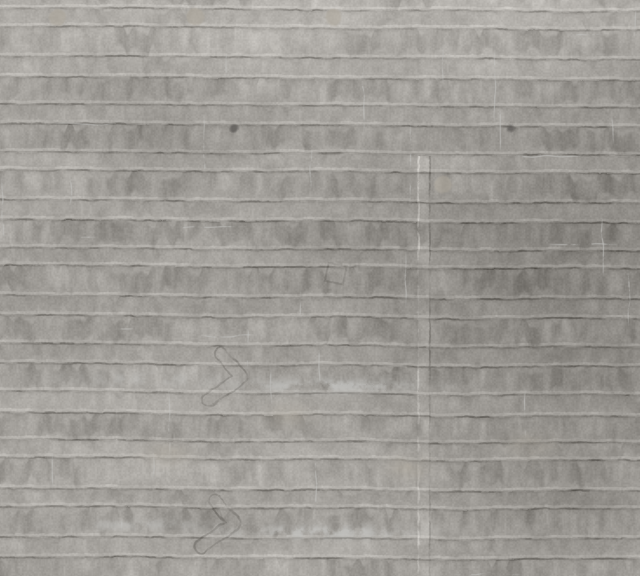
Reproduce this texture procedurally as a Shadertoy shader.

```glsl
// Weathered board-formed concrete: alternating wide and narrow planks, streaks, scratches and lime stains.
const vec2 CANVAS = vec2(1.113, 1.0);      // working units, height = 1
const float ROWS = 12.0;                   // plank pairs down the canvas
const float ROW_OFFSET = 0.174;
const float ROW_SLOPE = 0.06;
const float NARROW_SHARE = 0.40;           // narrow plank's part of a pair
const float JOINT_WIDTH = 0.0012;
const float SEAM_X = 0.737;
const float SEAM_TOP = 0.73;
const float STAIN_PERIOD = 0.254;
const vec3 CONCRETE = vec3(0.638, 0.626, 0.606);
const vec3 LIME = vec3(0.76, 0.76, 0.75);
const vec3 TAN = vec3(0.68, 0.655, 0.61);
const vec3 PIT = vec3(0.36, 0.35, 0.34);

float hash(vec2 p) {
    vec3 q = fract(p.xyx * vec3(0.1031, 0.1030, 0.0973));
    q += dot(q, q.yzx + 33.33);
    return fract((q.x + q.y) * q.z);
}

float noise(vec2 p) {
    vec2 i = floor(p), f = fract(p);
    f = f * f * (3.0 - 2.0 * f);
    return mix(mix(hash(i), hash(i + vec2(1, 0)), f.x),
               mix(hash(i + vec2(0, 1)), hash(i + vec2(1, 1)), f.x), f.y);
}

float fbm(vec2 p) {
    float sum = 0.0, amp = 0.533;
    for (int i = 0; i < 4; i++) {
        sum += amp * noise(p);
        p = p * 2.03 + 17.3;
        amp *= 0.5;
    }
    return sum;
}

float line(float d, float halfWidth) {
    float aa = 1.0 / iResolution.y;
    return 1.0 - smoothstep(halfWidth - aa * 0.5, halfWidth + aa, abs(d));
}

float segment(vec2 p, vec2 a, vec2 b) {
    vec2 ap = p - a, ab = b - a;
    return length(ap - ab * clamp(dot(ap, ab) / dot(ab, ab), 0.0, 1.0));
}

float blob(vec2 p, vec2 center, vec2 radius) {
    vec2 q = (p - center) / radius;
    return exp(-dot(q, q));
}

void mainImage(out vec4 fragColor, in vec2 fragCoord) {
    vec2 p = fragCoord / iResolution.xy * CANVAS;
    float rough = fbm(p * 58.0);
    float broken = smoothstep(0.3, 0.6, rough);

    // Plank layout: f runs down a pair, t runs down one plank
    float v = (1.0 - p.y) * ROWS - ROW_OFFSET - ROW_SLOPE * p.x;
    v += 0.06 * (noise(p * vec2(5.0, 3.0)) - 0.5) + 0.05 * (rough - 0.5);
    float row = floor(v), f = fract(v);
    float split = NARROW_SHARE + 0.1 * (hash(vec2(row, 3.0)) - 0.5);
    bool narrow = f < split;
    float t = narrow ? f / split : (f - split) / (1.0 - split);
    float plank = row * 2.0 + (narrow ? 0.0 : 1.0) + 40.0;

    // Broad weathering
    float tone = 0.18 * (fbm(p * vec2(2.2, 3.0) + 4.0) - 0.5);
    tone += 0.035 * smoothstep(0.84, 0.98, p.y) + 0.025 * smoothstep(0.45, 0.1, p.y);
    tone -= 0.045 * blob(p, vec2(0.95, 0.62), vec2(0.3, 0.2));
    tone -= 0.05 * blob(p, vec2(1.0, 0.18), vec2(0.16, 0.15));
    tone += 0.03 * (hash(vec2(plank, 9.0)) - 0.5) + (narrow ? 0.008 : 0.0);

    // Vertical streaks with ragged ends inside each plank
    float ends = t + 0.45 * (noise(vec2(p.x * 90.0, plank * 5.0)) - 0.5);
    float body = smoothstep(0.0, 0.18, ends) * (1.0 - smoothstep(0.65, 0.9, ends));
    float streak = fbm(vec2(p.x * 62.0, plank * 13.0 + t * 0.6));
    float patches = smoothstep(0.25, 0.65, noise(vec2(p.x * 8.0, plank * 3.7)));
    tone += (narrow ? 0.55 : 1.0) * body * (0.19 * (streak - 0.5) - 0.045 * patches);
    tone += 0.06 * (rough - 0.5) + 0.045 * (noise(p * 330.0) - 0.5);

    // Joints: worn grooves that fade in and out, pale lip above, faint shade around
    float toTop = f < 0.5 ? f : f - 1.0;
    float toSplit = f - split;
    bool atTop = abs(toTop) < abs(toSplit);
    float joint = (atTop ? toTop : toSplit) / ROWS;
    float id = atTop ? floor(v + 0.5) : row + 50.5;
    float wear = smoothstep(0.2, 0.75, fbm(vec2(p.x * 26.0, id * 7.3)));
    tone -= 0.17 * wear * (0.4 + 0.6 * broken) * line(joint, JOINT_WIDTH);
    tone += 0.075 * (1.0 - 0.6 * wear) * line(joint + 0.0045, JOINT_WIDTH * 1.5);
    tone -= 0.035 * exp(-abs(joint - 0.002) / 0.0035);

    // Vertical seam between two panels
    float seam = p.x - SEAM_X - 0.005 * (rough - 0.5);
    float seamOn = step(p.y, SEAM_TOP) * (0.35 + 0.75 * noise(vec2(3.0, p.y * 25.0)));
    tone += seamOn * (0.04 * line(seam, 0.009) - 0.11 * broken * line(seam - 0.010, 0.0012));
    tone += seamOn * 0.13 * broken * line(seam + 0.010, 0.0013);

    // Square recess with a pale halo
    vec2 q = mat2(0.98, 0.2, -0.2, 0.98) * (p - vec2(0.584, 0.525));
    tone += 0.04 * blob(p, vec2(0.584, 0.525), vec2(0.035));
    tone -= 0.14 * rough * line(max(abs(q.x), abs(q.y)) - 0.016, 0.0013);
    vec3 color = CONCRETE + tone;

    // Repeated bent patch outlines and lime runs
    for (int i = 0; i < 2; i++) {
        vec2 s = p + float(i) * vec2(0.012, STAIN_PERIOD);
        float bent = min(segment(s, vec2(0.385, 0.385), vec2(0.420, 0.345)),
                         segment(s, vec2(0.420, 0.345), vec2(0.362, 0.305)));
        color -= 0.17 * rough * line(bent - 0.011 - 0.007 * (rough - 0.5), 0.0012);
        float run = blob(s, vec2(0.57, 0.330), vec2(0.14, 0.011)) + 0.5 * blob(s, vec2(0.25, 0.342), vec2(0.12, 0.010));
        color = mix(color, LIME, min(0.8, run * smoothstep(0.25, 0.7, rough)));
    }

    // Scattered broken scratches, denser low down
    for (int i = 0; i < 34; i++) {
        float n = float(i);
        vec2 d = p - CANVAS * vec2(hash(vec2(n, 1.7)), pow(hash(vec2(n, 8.1)), 1.4));
        vec2 along = i % 4 == 0 ? d.yx : d;
        float reach = 0.02 + 0.06 * hash(vec2(n, 5.0));
        float mark = line(along.x + 0.004 * (noise(vec2(along.y * 40.0, n)) - 0.5), 0.0007);
        mark *= 1.0 - smoothstep(reach * 0.5, reach, abs(along.y));
        color = mix(color, LIME, 0.55 * mark * broken);
    }

    // Pale discs, tan stains and pits
    for (int i = 0; i < 4; i++) {
        float n = float(i);
        vec2 disc = i == 3 ? vec2(0.77, 0.68) : vec2(0.10 + 0.24 * n, 0.97);
        color = mix(color, TAN, 0.6 * (1.0 - smoothstep(0.012, 0.018, length(p - disc) + 0.006 * (rough - 0.5))));
        vec2 stain = vec2(0.29 + 0.21 * n, 0.18 + 0.11 * hash(vec2(n, 6.0)));
        color = mix(color, TAN, 0.8 * blob(p, stain, vec2(0.035, 0.018)) * rough);
        vec2 pit = vec2(0.407 + 0.48 * mod(n, 2.0), 0.777);
        color = mix(color, PIT, 0.5 * (1.0 - smoothstep(0.002, 0.009, length(p - pit) + 0.008 * (rough - 0.5))));
    }
    fragColor = vec4(clamp(color, 0.0, 1.0), 1.0);
}
```
